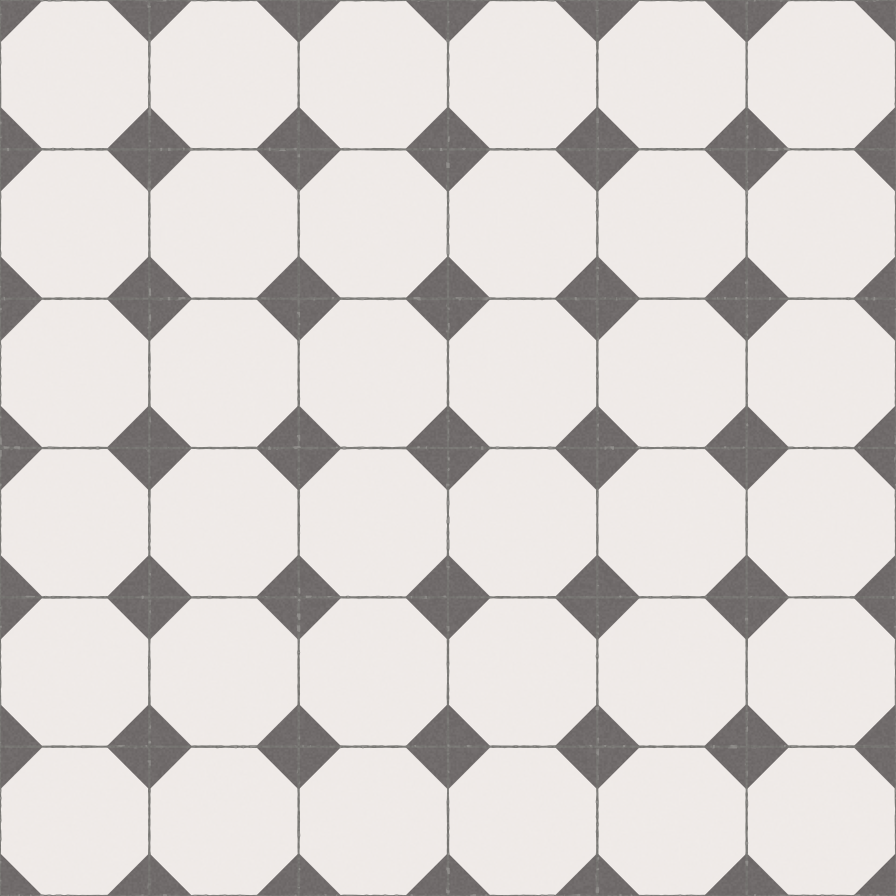
Write a WebGL 1 fragment shader that draws this pattern.

```glsl
precision highp float;

uniform vec2 u_resolution;

float hash(vec2 p) {
  vec3 q = fract(vec3(p.xyx) * 0.1031);
  q += dot(q, q.yzx + 33.33);
  return fract((q.x + q.y) * q.z);
}

// Value noise with a whole number of cells, wrapping at the canvas edges
float wrapNoise(vec2 uv, float cells) {
  vec2 p = uv * cells;
  vec2 i = floor(p);
  vec2 f = fract(p);
  f = f * f * (3.0 - 2.0 * f);
  vec2 a = mod(i, cells);
  vec2 b = mod(i + 1.0, cells);
  return mix(mix(hash(a), hash(vec2(b.x, a.y)), f.x),
             mix(hash(vec2(a.x, b.y)), hash(b), f.x), f.y);
}

// Antialiased coverage of the inside of a signed distance
float cover(float dist, float pixel) {
  return clamp(0.5 - dist / pixel, 0.0, 1.0);
}

void main() {
  vec2 uv = gl_FragCoord.xy / u_resolution;
  float pixel = 6.0 / min(u_resolution.x, u_resolution.y);

  // Six by six tiles; distances to the nearest joints and corner
  vec2 toJoint = 0.5 - abs(fract(uv * 6.0) - 0.5);
  float joint = min(toJoint.x, toJoint.y);
  float diamond = (toJoint.x + toJoint.y - 0.287) * 0.7071;

  float grain = wrapNoise(uv, 480.0) - 0.5;
  float rough = wrapNoise(uv + 0.37, 240.0) - 0.5;
  float patches = wrapNoise(uv + 0.61, 24.0);

  // Pale octagons and grainy dark corners
  vec3 pale = vec3(0.937, 0.918, 0.908) + 0.006 * grain;
  vec3 dark = vec3(0.437, 0.418, 0.417) + 0.04 * grain;
  float inDiamond = cover(diamond, pixel);
  vec3 color = mix(pale, dark, inDiamond);

  // Thin joints with slightly ragged edges
  vec3 grout = vec3(0.475, 0.472, 0.458) + 0.07 * grain;
  float line = cover(joint - 0.008 - 0.004 * rough, pixel);
  color = mix(color, grout, line * mix(0.97, 0.8, inDiamond));

  // Light chips scattered along worn stretches of the joints
  float chip = smoothstep(0.25, 0.45, rough + 0.3 * (patches - 0.5));
  float nearJoint = cover(joint - 0.012, pixel);
  color = mix(color, vec3(0.64, 0.63, 0.62), 0.55 * chip * nearJoint);

  gl_FragColor = vec4(color, 1.0);
}
```
